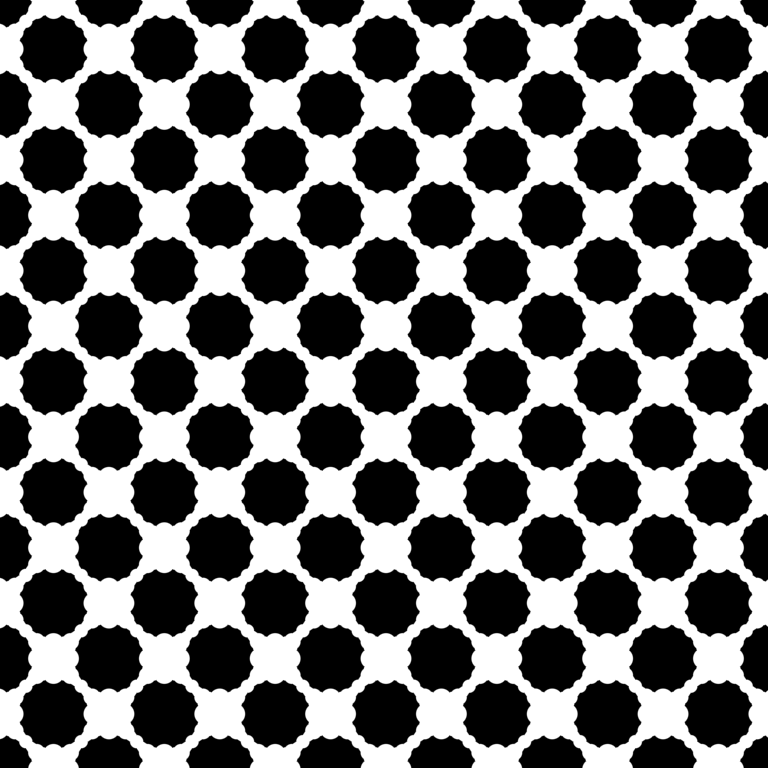
Reproduce this pattern procedurally as a WebGL 1 fragment shader.

```glsl
precision highp float;
uniform vec2 u_resolution;

const float REPEATS = 6.93;
const vec2 ORIGIN = vec2(0.5026, 0.5033);
const vec3 INK = vec3(0.0);
const vec3 PAPER = vec3(1.0);

float circle(vec2 p, vec2 center, float radius) {
  return length(p - center) - radius;
}

// Offset to the nearest centre of a checkerboard lattice with unit period
vec2 nearestCenter(vec2 p) {
  vec2 a = fract(p + 0.5) - 0.5;
  vec2 b = fract(p) - 0.5;
  return dot(a, a) < dot(b, b) ? a : b;
}

// Fold into one eighth of the plane, between the diagonal and the y axis
vec2 foldEighth(vec2 p) {
  p = abs(p);
  return p.y < p.x ? p.yx : p;
}

// Disc with sixteen round bites taken from its rim
float scallopedDisc(vec2 p) {
  p = foldEighth(p);
  float axisBite = circle(p, vec2(0.0, 0.367), 0.096);
  float sideBite = circle(p, vec2(0.151, 0.343), 0.0723);
  float diagonalBite = circle(p, vec2(0.25), 0.060);
  float bites = min(axisBite, min(sideBite, diagonalBite));
  return max(circle(p, vec2(0.0), 0.313), -bites);
}

void main() {
  float canvas = min(u_resolution.x, u_resolution.y);
  vec2 uv = gl_FragCoord.xy / canvas;
  vec2 cell = nearestCenter((uv - ORIGIN) * REPEATS);
  float soft = 0.85 * REPEATS / canvas;
  float paper = smoothstep(-soft, soft, scallopedDisc(cell));
  gl_FragColor = vec4(mix(INK, PAPER, paper), 1.0);
}
```
